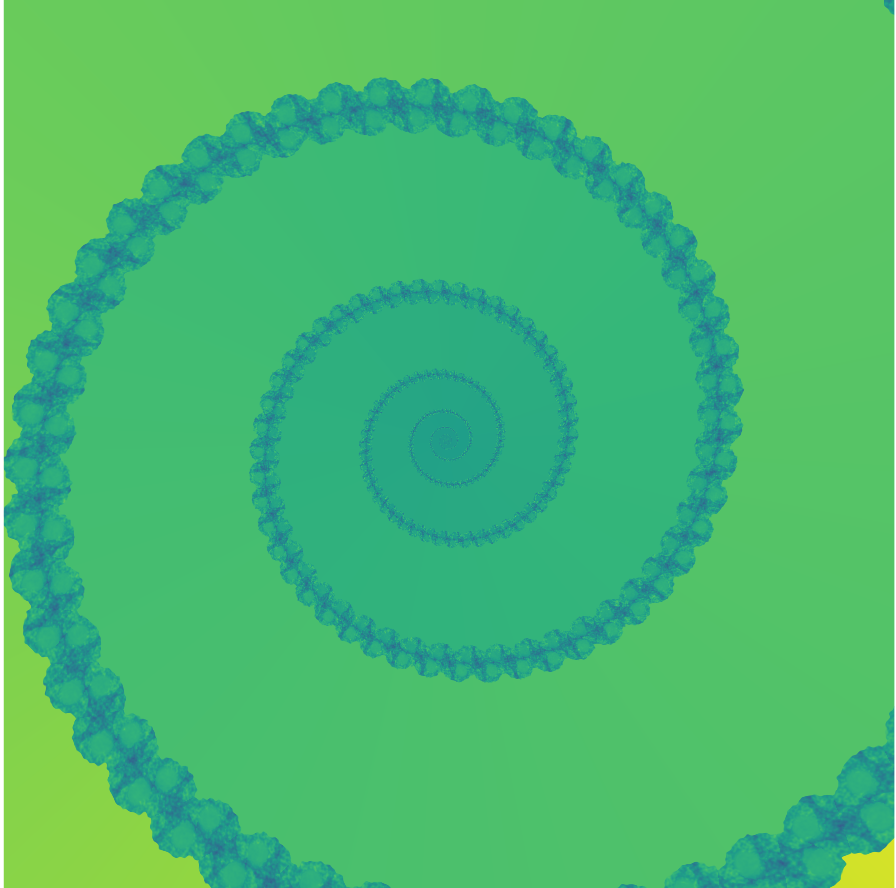
This background is drawn by a Shadertoy shader. Its source:

```glsl
// A logarithmic spiral of beaded, lace-like lobes over a green corridor.
// Log-polar coordinates unroll the arm into a straight strip of round lobes;
// the ground tone runs along the corridor and both share one colour ramp.

const float TAU = 6.2831853;
const vec2  CENTER = vec2(0.4987, 0.504);   // share of the canvas
const float ARM_RADIUS = 0.3045;            // arm radius at angle zero
const float TURN_GROWTH = 0.809;            // log of the growth per turn
const float LOBE_STEP = 0.131;              // angle between lobes
const float LOBE_PHASE = 0.34;
const float LOBE_RADIUS = 0.52;             // in lobe steps
const float LOBE_OFFSET = 0.12;
const float LACE_DARK = 0.45;
const float LACE_LIGHT = 0.59;
const vec2  MARGIN = vec2(0.0042, 0.0018);  // left and right paper strips
const vec3  PAPER = vec3(1.0);

const float RAMP_START = 2.0 / 9.0;
const vec3 RAMP[8] = vec3[8](
    vec3(0.243, 0.290, 0.537), vec3(0.192, 0.408, 0.557),
    vec3(0.149, 0.510, 0.557), vec3(0.122, 0.620, 0.537),
    vec3(0.208, 0.718, 0.475), vec3(0.427, 0.804, 0.349),
    vec3(0.706, 0.871, 0.173), vec3(0.992, 0.906, 0.145));

vec3 ramp(float tone) {
    float x = clamp((tone - RAMP_START) * 9.0, 0.0, 6.999);
    int i = int(x);
    return mix(RAMP[i], RAMP[i + 1], fract(x));
}

vec2 gradient(vec2 cell) {
    float h = fract(sin(dot(cell, vec2(127.1, 311.7))) * 43758.5);
    return vec2(cos(TAU * h), sin(TAU * h));
}

float gradientNoise(vec2 p) {
    vec2 i = floor(p), f = p - i;
    vec2 u = f * f * f * (f * (f * 6.0 - 15.0) + 10.0);
    vec2 e = vec2(1.0, 0.0);
    float low = mix(dot(gradient(i), f),
                    dot(gradient(i + e.xy), f - e.xy), u.x);
    float high = mix(dot(gradient(i + e.yx), f - e.yx),
                     dot(gradient(i + e.xx), f - e.xx), u.x);
    return mix(low, high, u.y);
}

// Distance to a net of nested circles made by folding and inversion
float circleNet(vec2 z) {
    float scale = 1.0;
    for (int i = 0; i < 5; i++) {
        z = 2.0 * fract(0.5 * z + 0.5) - 1.0;
        float k = 1.15 / max(dot(z, z), 0.001);
        z *= k;
        scale *= k;
    }
    return abs(z.y) / scale;
}

// Tone of the corridor, brightening as it unwinds
float groundTone(float turns) {
    float open = max(turns, 0.0);
    return 0.50 + 0.232 * exp(0.36 * turns) + 0.2 * open * open * open * open;
}

// Tone inside a lobe; q is the strip position, local the place in the lobe
float lobeTone(vec2 q, vec2 local, float ground, float detail) {
    float net = smoothstep(0.0, 0.16, circleNet(local * 1.3 + vec2(0.35, 0.2)));
    float grain = gradientNoise(q * 5.0) + 0.8 * gradientNoise(q * 11.0)
                + 0.8 * gradientNoise(q * 21.0);
    float tone = mix(LACE_DARK, LACE_LIGHT, 0.3 + 0.7 * net);
    tone += 0.13 * grain * detail;

    // Clear ovals, one in each lobe
    vec2 oval = (local - vec2(0.28, 0.22)) / vec2(0.36, 0.44);
    float clear = 1.0 - smoothstep(0.75, 1.1, length(oval) + 0.3 * grain);
    tone = mix(tone, min(ground - 0.05, 0.64), 0.85 * clear);

    // Dark knots where neighbouring lobes meet
    vec2 knot = vec2(0.5 * (fract(2.0 * q.x) - 0.5), q.y);
    return tone - 0.13 * exp(-14.0 * length(knot));
}

void mainImage(out vec4 fragColor, in vec2 fragCoord) {
    vec2 p = (fragCoord - CENTER * iResolution.xy) / iResolution.y;
    float radius = max(length(p), 0.0005);
    float angle = atan(p.y, p.x);

    // Unroll the spiral: whole values of v lie on the arm
    float v = log(radius / ARM_RADIUS) / TURN_GROWTH - angle / TAU;
    float ring = floor(v + 0.5);
    float ground = groundTone(floor(v) + angle / TAU);
    vec2 q = vec2(angle + TAU * ring, (v - ring) * TURN_GROWTH) / LOBE_STEP;
    q.x -= LOBE_PHASE;
    float pixel = 1.0 / (iResolution.y * radius * LOBE_STEP);

    // Two staggered rows of lobes
    vec2 outer = vec2(fract(q.x + 0.5) - 0.5, q.y - LOBE_OFFSET);
    vec2 inner = vec2(0.5 - fract(q.x), -q.y - LOBE_OFFSET);
    vec2 local = dot(outer, outer) < dot(inner, inner) ? outer : inner;
    float edge = length(local) - LOBE_RADIUS + 0.06 * gradientNoise(q * 9.0);
    float cover = 1.0 - smoothstep(-0.7 * pixel, 0.7 * pixel, edge);

    float detail = 1.0 / (1.0 + pixel * pixel);
    float tone = lobeTone(q, local / LOBE_RADIUS, ground, detail);
    vec3 color = mix(ramp(ground), ramp(tone), cover);

    // Paper strips at the sides
    float x = fragCoord.x / iResolution.x;
    float inside = min(x - MARGIN.x, 1.0 - MARGIN.y - x) * iResolution.x;
    color = mix(PAPER, color, clamp(inside + 0.5, 0.0, 1.0));
    fragColor = vec4(color, 1.0);
}
```
